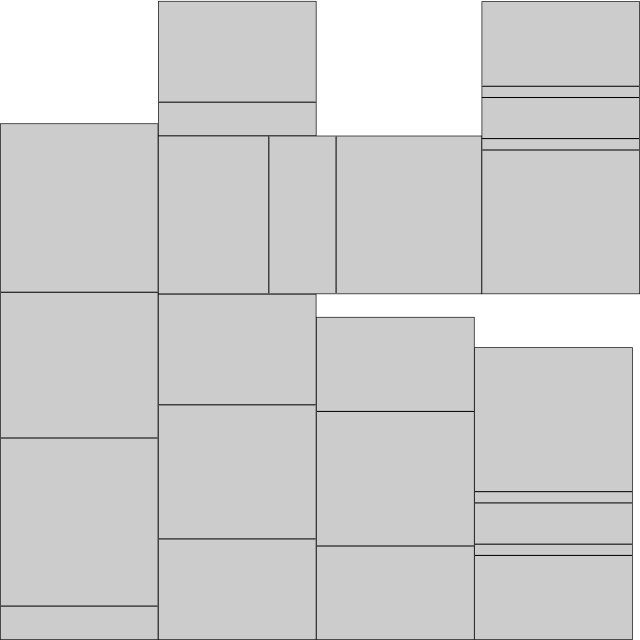
This pattern is drawn by a WebGL 1 fragment shader. Its source:

```glsl
precision highp float;

// Draws stacks of thinly outlined grey panels on a white sheet.
// Each stack is a box crossed by dividers; coverage over the area of
// one pixel is computed analytically, so hairlines stay smooth.

uniform vec2 u_resolution;

const float SHEET = 768.0;         // sheet units across the canvas
const float OUTLINE_HALF = 0.4;    // half widths in sheet units
const float DIVIDER_HALF = 0.62;
const float NONE = -99.0;          // divider outside every stack

const vec3 PAPER = vec3(1.0);
const vec3 PANEL = vec3(0.8);
const vec3 INK = vec3(0.0);

// Share of a pixel at x that lies between lo and hi.
float spanCoverage(float x, float lo, float hi, float pixel) {
  float shared = min(x + 0.5 * pixel, hi) - max(x - 0.5 * pixel, lo);
  return clamp(shared / pixel, 0.0, 1.0);
}

float boxCoverage(vec2 p, vec2 lo, vec2 hi, vec2 pixel) {
  return spanCoverage(p.x, lo.x, hi.x, pixel.x)
       * spanCoverage(p.y, lo.y, hi.y, pixel.y);
}

// Paints an outlined box with up to four dividers across its y axis.
vec3 paintStack(vec3 color, vec2 p, vec2 pixel, vec2 lo, vec2 hi, vec4 cuts) {
  float body = boxCoverage(p, lo, hi, pixel);
  float outer = boxCoverage(p, lo - OUTLINE_HALF, hi + OUTLINE_HALF, pixel);
  float inner = boxCoverage(p, lo + OUTLINE_HALF, hi - OUTLINE_HALF, pixel);
  color = mix(color, PANEL, body);

  float line = outer - inner;
  for (int i = 0; i < 4; i++) {
    float divider = spanCoverage(p.y, cuts[i] - DIVIDER_HALF,
                                 cuts[i] + DIVIDER_HALF, pixel.y);
    line = max(line, divider * body);
  }
  return mix(color, INK, line);
}

void main() {
  vec2 pixel = SHEET / u_resolution;
  vec2 p = gl_FragCoord.xy * pixel;
  vec3 color = PAPER;

  // Tall left column
  color = paintStack(color, p, pixel, vec2(0.4, 0.5), vec2(189.6, 619.5),
                     vec4(40.7, 242.4, 417.3, NONE));

  // Lower columns
  color = paintStack(color, p, pixel, vec2(190.0, 0.5), vec2(379.3, 415.0),
                     vec4(121.3, 282.2, NONE, NONE));
  color = paintStack(color, p, pixel, vec2(379.7, 0.5), vec2(569.1, 387.3),
                     vec4(112.8, 274.3, NONE, NONE));
  color = paintStack(color, p, pixel, vec2(569.5, 0.5), vec2(758.9, 350.8),
                     vec4(101.5, 115.0, 164.5, 178.0));

  // Upper columns
  color = paintStack(color, p, pixel, vec2(190.0, 605.0), vec2(379.4, 766.5),
                     vec4(645.4, NONE, NONE, NONE));
  color = paintStack(color, p, pixel, vec2(578.3, 415.4), vec2(767.6, 766.0),
                     vec4(588.0, 601.7, 651.0, 664.5));

  // Middle row: a stack with its axes swapped
  color = paintStack(color, p.yx, pixel.yx, vec2(415.4, 190.0), vec2(604.8, 578.0),
                     vec4(322.6, 403.3, NONE, NONE));

  gl_FragColor = vec4(color, 1.0);
}
```
